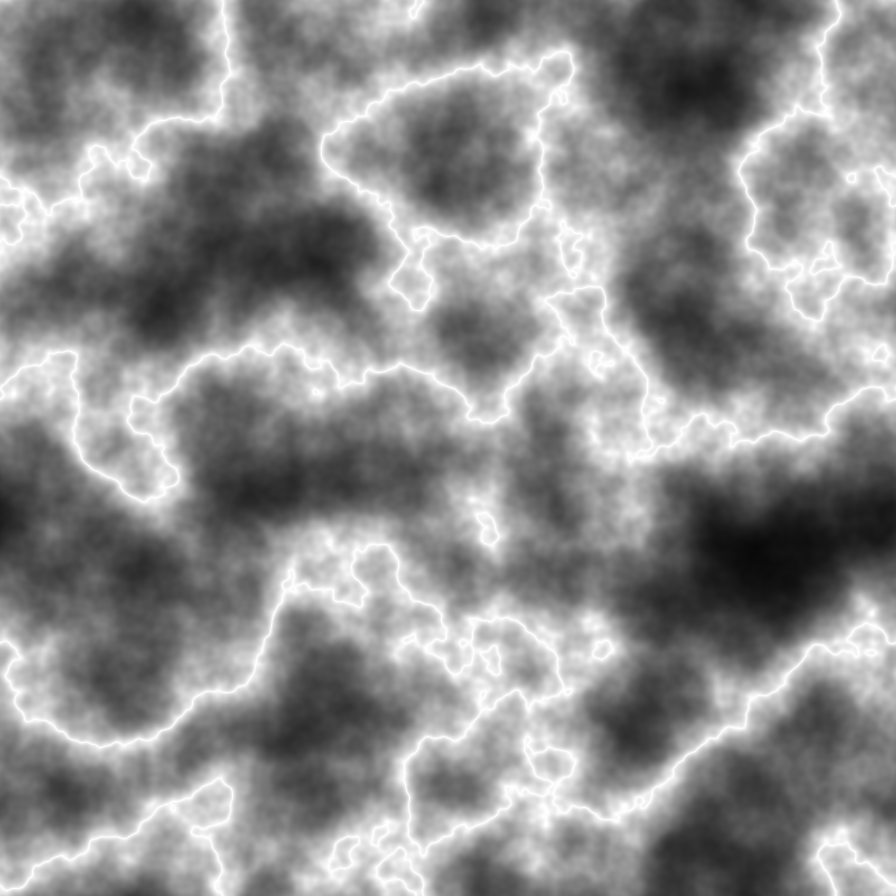
Reproduce this texture procedurally as a Shadertoy shader.

```glsl
// Seamless grey storm clouds crossed by thin white lightning veins.
// Wrapping gradient noise is summed over octaves; the veins are its zero
// crossings, and brightness decays with the distance from zero.

const int BASE_CELLS = 3;          // noise cells across the canvas
const int OCTAVES = 6;
const float GAIN = 0.5;            // amplitude ratio between octaves
const float NOISE_DEVIATION = 0.249; // spread of the summed noise
const float CLOUD_FALLOFF = 0.74;
const float VEIN_STRENGTH = 0.06;
const float VEIN_WIDTH = 0.07;

// Integer hash: two random values in 0..1 per lattice point
vec2 hash2(ivec2 cell, int seed) {
    uvec2 v = uvec2(cell + ivec2(seed * 37, seed * 101));
    v = v * 1664525u + 1013904223u;
    v.x += v.y * 1664525u;
    v.y += v.x * 1664525u;
    v ^= v >> 16u;
    v.x += v.y * 1664525u;
    v.y += v.x * 1664525u;
    v ^= v >> 16u;
    return vec2(v & 65535u) / 65535.0;
}

// Slope contribution of one lattice corner, wrapped at the period
float corner(ivec2 cell, vec2 offset, int period, int seed) {
    ivec2 wrapped = (cell + period) % period;
    vec2 gradient = normalize(hash2(wrapped, seed) - 0.5001);
    return dot(gradient, offset);
}

// Gradient noise that repeats after a whole number of cells
float tileNoise(vec2 p, int period, int seed) {
    vec2 base = floor(p);
    vec2 f = p - base;
    ivec2 cell = ivec2(base) % period;
    vec2 w = f * f * f * (f * (f * 6.0 - 15.0) + 10.0);
    float a = corner(cell, f, period, seed);
    float b = corner(cell + ivec2(1, 0), f - vec2(1, 0), period, seed);
    float c = corner(cell + ivec2(0, 1), f - vec2(0, 1), period, seed);
    float d = corner(cell + ivec2(1, 1), f - vec2(1, 1), period, seed);
    return mix(mix(a, b, w.x), mix(c, d, w.x), w.y);
}

// Octave sum; each octave is shifted so the lattices do not line up
float fractalNoise(vec2 uv, int cells, int octaves, float gain) {
    float sum = 0.0;
    float amplitude = 1.0;
    for (int i = 0; i < octaves; i++) {
        vec2 shift = hash2(ivec2(i, 7), 11);
        sum += amplitude * tileNoise(uv * float(cells) + shift, cells, i + 1);
        cells *= 2;
        amplitude *= gain;
    }
    return sum;
}

// Soft cloud shading plus a narrow bright crest where the level is zero
float veinedClouds(float level, float falloff, float strength, float width) {
    float cloud = exp(-falloff * level);
    float vein = strength * (1.0 - exp(-level / width));
    return cloud - vein;
}

void mainImage(out vec4 fragColor, in vec2 fragCoord) {
    vec2 uv = fragCoord / iResolution.xy;
    float noise = fractalNoise(uv, BASE_CELLS, OCTAVES, GAIN);
    float level = abs(noise) / NOISE_DEVIATION;
    float grey = veinedClouds(level, CLOUD_FALLOFF, VEIN_STRENGTH, VEIN_WIDTH);
    fragColor = vec4(vec3(clamp(grey, 0.0, 1.0)), 1.0);
}
```
